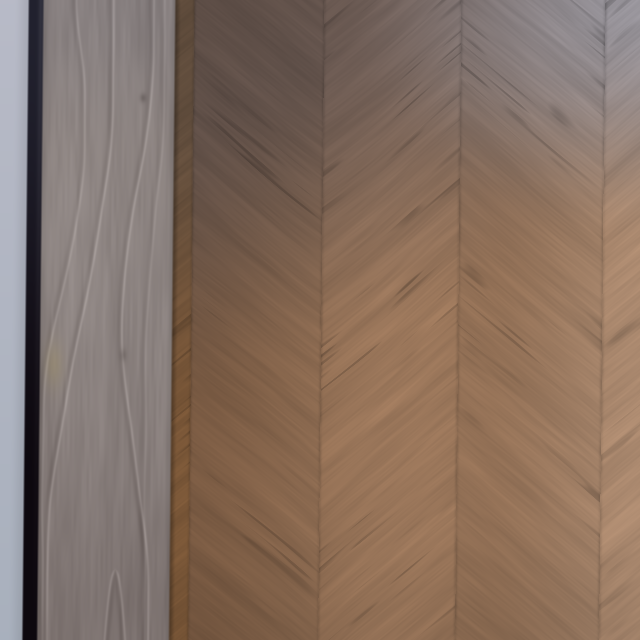
A Shadertoy shader for this texture:

```glsl
// Chevron wood veneer beside a pale timber post, a dark gap and a bright wall strip.
#define TILT 0.010        // lean of all vertical edges
#define WALL_END 0.035    // right edge of the bright strip
#define GAP_END 0.058     // right edge of the dark gap
#define POST_END 0.264    // right edge of the pale post
#define FIRST_SEAM 0.294  // first chevron seam
#define SEAM_STEP 0.1975  // seam spacing
#define SEAM_GROWTH 0.0055 // widening of the panels to the right
#define GRAIN_SLOPE 0.82  // steepness of the chevron grain
#define GRAIN_AMOUNT 0.17 // contrast of the veneer grain
#define SOFTNESS 0.0022   // half width of soft edges

float hash(vec2 p) {
    return fract(sin(dot(p, vec2(127.1, 311.7))) * 43758.5453);
}

float noise(vec2 p) {
    vec2 i = floor(p), f = fract(p);
    f = f * f * (3.0 - 2.0 * f);
    return mix(mix(hash(i), hash(i + vec2(1, 0)), f.x),
               mix(hash(i + vec2(0, 1)), hash(i + vec2(1, 1)), f.x), f.y);
}

float fbm(vec2 p) {
    float sum = 0.0, amp = 0.5;
    for (int i = 0; i < 4; i++) {
        sum += amp * noise(p);
        p = p * 2.03 + 17.3;
        amp *= 0.5;
    }
    return sum;
}

float edge(float at, float x) {
    float w = max(SOFTNESS, 0.8 / iResolution.y);
    return smoothstep(at - w, at + w, x);
}

float glow(float d, float w) { return exp(-d * d / (w * w)); }

// A pale growth line with a shaded flank
float growthLine(float d) {
    return 0.075 * glow(d, 0.0022) - 0.045 * glow(d + 0.005, 0.004);
}

vec3 postColor(float x, float y) {
    vec3 col = mix(vec3(0.495, 0.455, 0.445), vec3(0.555, 0.520, 0.510), smoothstep(0.0, 0.6, y));
    col = mix(col, vec3(0.53, 0.50, 0.50), smoothstep(0.75, 1.0, y));
    float wob = 0.004 * (noise(vec2(y * 9.0, 2.0)) - 0.5);
    float xs = x + wob;

    // Long growth lines, following the bends of the timber
    float t = growthLine(xs - 0.072 - 0.095 * smoothstep(0.10, 0.85, y));
    t += growthLine(xs - 0.187 - 0.043 * smoothstep(0.0, 0.42, abs(y - 0.5)));
    t += 0.8 * growthLine(xs - 0.065 - 0.058 * smoothstep(0.35, 0.75, y)
                          + 0.014 * smoothstep(0.85, 1.0, y));
    t += 0.6 * growthLine(xs - 0.225 - 0.022 * smoothstep(0.45, 0.85, y));

    // Arched tip at the foot
    float arch = 0.016 * sqrt(max(0.11 - y, 0.0) / 0.11);
    t += growthLine(abs(xs - 0.178) - arch) * smoothstep(0.115, 0.10, y);

    // Broad figure and fine pores
    t += 0.07 * (fbm(vec2(xs * 38.0 + 2.0 * noise(vec2(y * 3.0, 5.0)), y * 3.0)) - 0.47);
    t += 0.035 * (noise(vec2(x * 260.0, y * 16.0)) - 0.5);
    col += t;

    // Small knots and a faint yellow stain
    col -= 0.10 * glow(length(vec2(x - 0.215, (y - 0.847) * 0.7)), 0.005);
    col -= 0.08 * glow(length(vec2(x - 0.188, (y - 0.445) * 0.5)), 0.005);
    col += vec3(0.02, 0.01, -0.05) * glow(length(vec2(x - 0.080, (y - 0.43) * 0.4)), 0.014);

    // Rounded corners of the post
    col *= 1.0 - 0.10 * smoothstep(POST_END - 0.010, POST_END, x);
    return col * (1.0 - 0.10 * smoothstep(GAP_END + 0.012, GAP_END, x));
}

vec3 veneerLight(vec2 p, float odd) {
    vec3 warm = mix(vec3(0.485, 0.360, 0.265), vec3(0.590, 0.452, 0.345), smoothstep(0.27, 0.62, p.x));
    warm = mix(warm, vec3(0.655, 0.525, 0.425), smoothstep(0.75, 1.0, p.x));
    vec3 dim = mix(vec3(0.385, 0.320, 0.290), vec3(0.455, 0.390, 0.365), smoothstep(0.3, 0.9, p.x));
    float line = 0.62 + 0.40 * (p.x - 0.35);
    vec3 col = mix(warm, dim, smoothstep(-0.27, 0.25, p.y - line));
    col *= mix(0.975, 1.03, odd);
    col = mix(col, vec3(0.60, 0.59, 0.62), 0.95 * smoothstep(0.48, 0.0, length((p - 1.0) * vec2(1.0, 1.25))));
    return col * (1.0 - 0.07 * smoothstep(0.22, 0.0, p.y));
}

vec3 veneerColor(vec2 p, float x) {
    // Seams sit on a quadratic, so the panels widen to the right
    float k = (sqrt(SEAM_STEP * SEAM_STEP + 4.0 * SEAM_GROWTH * (x - FIRST_SEAM)) - SEAM_STEP)
              / (2.0 * SEAM_GROWTH);
    float panel = floor(k), odd = mod(panel, 2.0);
    float across = p.y + GRAIN_SLOPE * x * (1.0 - 2.0 * odd);
    across += 0.012 * (noise(vec2(x * 7.0, across * 5.0) + panel * 9.0) - 0.5);
    vec2 g = vec2(across, x) + panel * vec2(3.7, 1.9);

    // Bands, fibres and short dark streaks along the grain
    float grain = 0.50 * (fbm(g * vec2(34.0, 3.0)) - 0.47);
    grain += 0.50 * (fbm(g * vec2(95.0, 8.0)) - 0.47);
    grain += 0.22 * (noise(g * vec2(300.0, 24.0)) - 0.5);
    float streak = smoothstep(0.70, 0.95, noise(g * vec2(150.0, 15.0)));
    streak *= smoothstep(0.45, 0.75, noise(g * vec2(14.0, 5.0) + 40.0));
    vec3 col = veneerLight(p, odd) * (1.0 + 1.5 * GRAIN_AMOUNT * grain - GRAIN_AMOUNT * streak);

    float seam = abs(k - floor(k + 0.5)) * SEAM_STEP;
    col *= 1.0 - 0.10 * glow(seam, 0.0025) * (0.5 + noise(vec2(p.y * 40.0, panel)));
    col *= mix(vec3(1.0), vec3(0.96, 0.92, 0.80), edge(0.0, FIRST_SEAM - x));
    return col * (1.0 - 0.28 * smoothstep(POST_END + 0.010, POST_END, x));
}

void mainImage(out vec4 fragColor, in vec2 fragCoord) {
    vec2 p = fragCoord / iResolution.xy;
    float x = p.x - TILT * p.y;
    vec3 wall = mix(vec3(0.66, 0.69, 0.74), vec3(0.72, 0.73, 0.78), p.y);
    wall *= 1.0 - 0.08 * smoothstep(0.012, WALL_END, x);
    vec3 gap = mix(vec3(0.05, 0.03, 0.055), vec3(0.13, 0.13, 0.18), smoothstep(0.2, 1.0, p.y));
    gap += 0.06 * glow(x - GAP_END + 0.004, 0.004) * p.y;
    vec3 col = mix(wall, gap, edge(WALL_END, x));
    col = mix(col, postColor(x, p.y), edge(GAP_END, x));
    col = mix(col, veneerColor(p, x), edge(POST_END, x));
    fragColor = vec4(col, 1.0);
}
```
